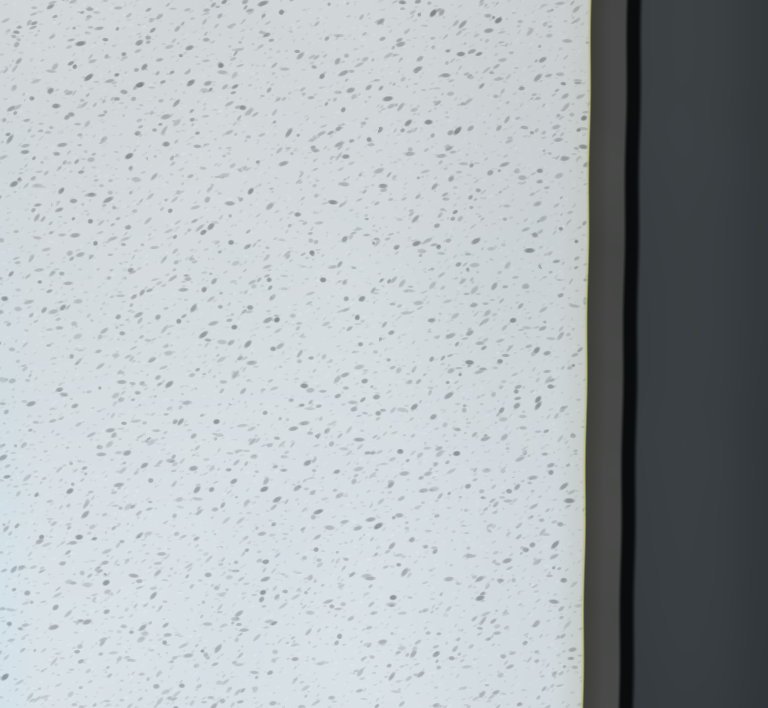
Write a WebGL 2 fragment shader that draws this texture.

```glsl
#version 300 es
precision highp float;
// A pale speckled wall beside a dark door frame and panel.
// Flecks are jittered, tilted ellipses in cellular grids; layered sines tint
// the wall, and slightly leaning vertical edges split off the dark strips.

#define ASPECT 1.085
#define FLECK_CELL 0.0235
#define FLECK_AMOUNT 0.62
#define FLECK_TILT 0.42
#define FLECK_DARK 0.40
#define GRAIN_CELL 0.0125
#define GRAIN_DARK 0.10
#define WALL_EDGE 0.759
#define GAP_LEFT 0.806
#define GAP_RIGHT 0.824
#define LEAN 0.011

uniform vec2 u_resolution;
out vec4 fragColor;

vec3 hash3(vec2 cell) {
    vec3 q = fract(vec3(cell.xyx) * vec3(0.1031, 0.1030, 0.0973));
    q += dot(q, q.yxz + 33.33);
    return fract((q.xxy + q.yzz) * q.zyx);
}

mat2 rotation(float angle) {
    float c = cos(angle), s = sin(angle);
    return mat2(c, -s, s, c);
}

// Slow uneven patches, about -1 to 1
float patches(vec2 p) {
    float a = sin(p.x * 9.0 + 2.0 * sin(p.y * 6.0 + 1.0));
    float b = sin(p.y * 13.0 - p.x * 7.0 + 1.5 * sin(p.x * 11.0));
    float c = sin(p.x * 23.0 + p.y * 17.0 + 2.0 * sin(p.y * 19.0));
    return 0.45 * a + 0.35 * b + 0.2 * c;
}

// Coverage of scattered ellipses, searched over neighbouring cells
float flecks(vec2 p, float size, float amount, float seed) {
    vec2 g = rotation(0.3 + seed) * p / size;
    vec2 home = floor(g);
    float cover = 0.0;
    for (int j = -1; j <= 1; j++) {
        for (int i = -1; i <= 1; i++) {
            vec2 cell = home + vec2(i, j);
            vec3 place = hash3(cell + 71.0 + seed * 37.0);
            vec3 form = hash3(cell + 193.0 + seed * 53.0);
            vec2 d = rotation(-0.3 - seed) * (g - cell - place.xy);
            d = rotation(FLECK_TILT + (form.x - 0.5) * 1.1) * d;
            vec2 radius = vec2(mix(0.16, 0.36, form.y), mix(0.10, 0.17, form.z));
            float shape = 1.0 - smoothstep(0.45, 1.25, length(d / radius));
            float shown = step(place.z, amount);
            float strength = mix(0.3, 1.0, form.z * fract(form.x * 7.0 + form.y));
            cover = max(cover, shape * shown * strength);
        }
    }
    return cover;
}

vec3 wallColor(vec2 uv, vec2 p, float edge) {
    // Cool light grows toward the lower left, warm shade toward the frame
    vec3 color = mix(vec3(0.845, 0.880, 0.900), vec3(0.815, 0.835, 0.845), smoothstep(0.1, 1.0, uv.y));
    float mottling = patches(p);
    color += mottling * vec3(0.007, 0.006, 0.005);
    color -= 0.035 * smoothstep(0.45, 0.76, uv.x);
    color = mix(color, vec3(0.76, 0.775, 0.755), 0.65 * smoothstep(-0.045, 0.0, uv.x - edge));
    color += vec3(-0.025, 0.0, 0.008) * (1.0 - smoothstep(0.0, 0.06, uv.x)) * (1.0 - uv.y);

    // Soft grain, then the darker chips
    float pale = flecks(p + 3.1, GRAIN_CELL, 0.6, 2.0);
    float faint = flecks(p + 1.7, GRAIN_CELL, 0.75, 1.0);
    float chips = flecks(p + 0.5, FLECK_CELL, FLECK_AMOUNT + 0.16 * patches(p * 1.7 + 4.0), 0.0);
    float small = flecks(p + 2.3, FLECK_CELL * 0.72, 0.36, 0.5);
    color += 0.022 * pale;
    color *= 1.0 - GRAIN_DARK * faint;
    float ink = max(chips, 0.75 * small) * mix(0.85, 1.05, uv.y);
    return mix(color, color * vec3(0.96, 0.98, 1.0) * 0.45, FLECK_DARK * 1.7 * ink);
}

vec3 panelColor(vec2 uv, vec2 p) {
    vec3 color = mix(vec3(0.205, 0.225, 0.245), vec3(0.225, 0.248, 0.255), uv.y);
    color += 0.012 * exp(-pow((uv.x - 0.89) / 0.06, 2.0));
    color -= 0.018 * smoothstep(0.93, 1.0, uv.x);
    return color + 0.005 * patches(p * 0.8 + 2.0);
}

void main() {
    vec2 uv = gl_FragCoord.xy / u_resolution;
    vec2 p = uv * vec2(ASPECT, 1.0);
    float soft = max(0.0016, 0.8 / u_resolution.x);
    float lean = LEAN * uv.y + 0.0006 * sin(uv.y * 31.0);
    float edge = WALL_EDGE + lean;

    // Wall with a thin yellow rim
    vec3 color = wallColor(uv, p, edge);
    float rim = exp(-pow((uv.x - edge + 0.001) / 0.0022, 2.0));
    color = mix(color, vec3(0.73, 0.74, 0.46), 0.75 * rim);

    // Warm grey frame strip, darker against the wall
    float across = clamp((uv.x - edge) / (GAP_LEFT - WALL_EDGE), 0.0, 1.0);
    vec3 frame = mix(vec3(0.250, 0.250, 0.235), vec3(0.285, 0.290, 0.285), smoothstep(0.0, 0.6, across));
    frame += 0.008 * patches(p * 2.0) - 0.015 * uv.y;
    color = mix(color, frame, smoothstep(-soft, soft, uv.x - edge));

    // Black gap, then the panel
    float gapStart = smoothstep(-2.0 * soft, 2.0 * soft, uv.x - GAP_LEFT - lean);
    color = mix(color, vec3(0.035, 0.045, 0.052), gapStart);
    float panelStart = smoothstep(-2.5 * soft, 2.5 * soft, uv.x - GAP_RIGHT - lean);
    color = mix(color, panelColor(uv, p), panelStart);

    fragColor = vec4(color, 1.0);
}
```
